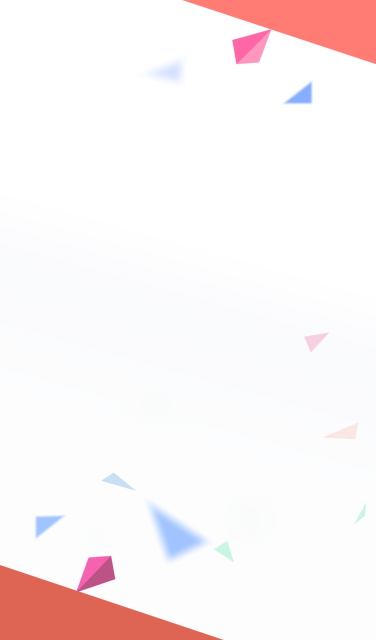
A WebGL 1 fragment shader for this background:

```glsl
precision highp float;
uniform vec2 u_resolution;

// The sheet spans 4.5 by 7.68 design units.
const vec2 SHEET = vec2(4.5, 7.68);
const vec3 WHITE = vec3(1.0);
const vec3 MIST = vec3(0.982, 0.984, 0.992);
const vec3 PAPER = vec3(0.992, 0.993, 0.995);
const vec3 SMUDGE = vec3(0.977, 0.981, 0.979);
const vec3 CORAL = vec3(1.0, 0.485, 0.46);
const vec3 BRICK = vec3(0.87, 0.395, 0.325);
const vec3 ROSE = vec3(1.0, 0.40, 0.65);
const vec3 BLUSH = vec3(1.0, 0.59, 0.74);
const vec3 ORCHID = vec3(0.96, 0.39, 0.69);
const vec3 PLUM = vec3(0.74, 0.32, 0.53);
const vec3 BLUE = vec3(0.53, 0.68, 1.0);
const vec3 SKY = vec3(0.63, 0.77, 1.0);
const vec3 HAZE = vec3(0.83, 0.88, 1.0);
const vec3 ICE = vec3(0.79, 0.88, 0.95);
const vec3 PETAL = vec3(0.97, 0.81, 0.89);
const vec3 PEACH = vec3(0.98, 0.90, 0.89);
const vec3 MINT = vec3(0.79, 0.96, 0.89);

// Signed distance to the line a-b, positive on its left.
float edge(vec2 p, vec2 a, vec2 b) {
  vec2 d = normalize(b - a);
  return dot(p - a, vec2(-d.y, d.x));
}

float cover(float dist, float soft) {
  return smoothstep(-soft, soft, dist);
}

float triangle(vec2 p, vec2 a, vec2 b, vec2 c, float soft) {
  float winding = sign(edge(c, a, b));
  return cover(winding * edge(p, a, b), soft)
       * cover(winding * edge(p, b, c), soft)
       * cover(winding * edge(p, c, a), soft);
}

// Folded kite with counterclockwise corners and a crease from a to c.
vec3 kite(vec3 base, vec2 p, vec2 a, vec2 b, vec2 c, vec2 d,
          vec3 nearB, vec3 nearD, float soft) {
  float mask = cover(edge(p, a, b), soft) * cover(edge(p, b, c), soft)
             * cover(edge(p, c, d), soft) * cover(edge(p, d, a), soft);
  vec3 fill = mix(nearB, nearD, cover(edge(p, a, c), soft));
  return mix(base, fill, mask);
}

float glow(vec2 p, vec2 center, vec2 radius) {
  vec2 q = (p - center) / radius;
  return exp(-dot(q, q));
}

// White fading through a slanted cool band, with faint smudges.
vec3 backdrop(vec2 p) {
  float slant = p.y + 0.28 * p.x;
  vec3 col = mix(MIST, WHITE, smoothstep(4.5, 5.6, slant));
  col = mix(PAPER, col, smoothstep(2.6, 4.4, slant));
  float smudge = glow(p, vec2(1.86, 2.81), vec2(0.25, 0.18))
               + glow(p, vec2(3.0, 1.45), vec2(0.3, 0.28))
               + 0.6 * glow(p, vec2(1.15, 1.25), vec2(0.18, 0.14));
  return mix(col, SMUDGE, min(smudge, 1.0) * 0.7);
}

vec3 blurredShards(vec3 col, vec2 p) {
  col = mix(col, HAZE, triangle(p, vec2(1.77, 6.79), vec2(2.17, 6.95), vec2(2.16, 6.70), 0.09));
  col = mix(col, SKY, triangle(p, vec2(1.80, 1.62), vec2(2.47, 1.18), vec2(2.02, 0.96), 0.085));
  col = mix(col, BLUE, triangle(p, vec2(3.73, 6.70), vec2(3.73, 6.44), vec2(3.40, 6.44), 0.025));
  return mix(col, SKY, triangle(p, vec2(0.43, 1.48), vec2(0.77, 1.49), vec2(0.43, 1.22), 0.025));
}

vec3 crispShards(vec3 col, vec2 p, float soft) {
  col = mix(col, PETAL, triangle(p, vec2(3.64, 3.64), vec2(3.94, 3.69), vec2(3.72, 3.45), soft));
  col = mix(col, PEACH, triangle(p, vec2(3.86, 2.43), vec2(4.29, 2.61), vec2(4.25, 2.41), soft));
  col = mix(col, ICE, triangle(p, vec2(1.21, 1.91), vec2(1.36, 2.01), vec2(1.63, 1.79), soft));
  col = mix(col, MINT, triangle(p, vec2(2.56, 1.09), vec2(2.72, 1.19), vec2(2.80, 0.93), soft));
  return mix(col, MINT, triangle(p, vec2(4.24, 1.39), vec2(4.38, 1.65), vec2(4.37, 1.49), soft));
}

void main() {
  vec2 p = gl_FragCoord.xy / u_resolution * SHEET;
  float soft = 0.75 * SHEET.y / u_resolution.y;

  vec3 col = backdrop(p);
  col = blurredShards(col, p);
  col = crispShards(col, p, soft);

  // Slanted corner panels
  col = mix(col, CORAL, cover(edge(p, vec2(2.18, 7.68), vec2(4.5, 6.91)), soft));
  col = mix(col, BRICK, cover(edge(p, vec2(2.68, 0.0), vec2(0.0, 0.90)), soft));

  // Folded kites touching the panels
  col = kite(col, p, vec2(3.25, 7.33), vec2(2.78, 7.20), vec2(2.83, 6.91),
             vec2(3.10, 6.93), ROSE, BLUSH, soft);
  col = kite(col, p, vec2(0.91, 0.57), vec2(1.38, 0.73), vec2(1.33, 1.01),
             vec2(1.06, 0.99), PLUM, ORCHID, soft);

  gl_FragColor = vec4(col, 1.0);
}
```
